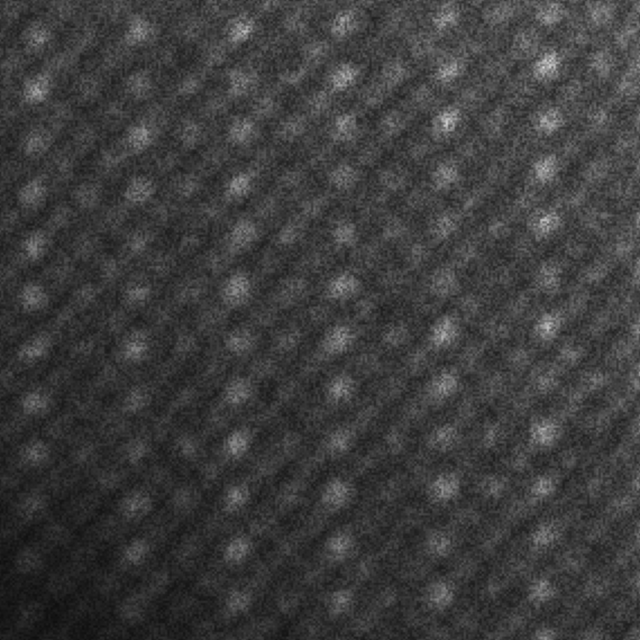
Write a WebGL 2 fragment shader that draws this pattern.

```glsl
#version 300 es
precision highp float;

// Grainy grey micrograph of a crystal: a slightly skewed lattice of soft spots.
// Every second column is bright, the others and the cell centres are dim.
// Gaussians are summed over nearby sites, then shaded by a slope of light and grain.

uniform vec2 u_resolution;
out vec4 fragColor;

const vec2 COLUMN_STEP = vec2(0.0801, 0.0036);  // one dim or bright column across
const vec2 ROW_STEP = vec2(0.0009, 0.0818);     // one row up
const vec2 ANCHOR = vec2(0.375, 0.6297);        // centre of one bright spot
const float BASE_GREY = 0.178;
const float BRIGHT_SPOT = 0.26;
const float DIM_SPOT = 0.125;
const float CENTRE_SPOT = 0.105;

float hash(vec2 p) {
    vec3 q = fract(vec3(p.xyx) * 0.1031);
    q += dot(q, q.yzx + 33.33);
    return fract((q.x + q.y) * q.z);
}

float valueNoise(vec2 p) {
    vec2 cell = floor(p);
    vec2 f = fract(p);
    f = f * f * (3.0 - 2.0 * f);
    float low = mix(hash(cell), hash(cell + vec2(1.0, 0.0)), f.x);
    float high = mix(hash(cell + vec2(0.0, 1.0)), hash(cell + vec2(1.0)), f.x);
    return mix(low, high, f.y);
}

// Coordinates along and across the rising diagonal
vec2 toDiagonal(vec2 p) {
    return vec2(p.x + p.y, p.y - p.x) * 0.7071;
}

// Soft blob, a little longer along the rising diagonal
float spot(vec2 offset, vec2 radii) {
    vec2 d = toDiagonal(offset) / radii;
    return exp(-0.5 * dot(d, d));
}

// One lattice site with its own small shift and strength
float siteGlow(vec2 p, vec2 site, mat2 lattice, float strength) {
    vec2 shift = vec2(hash(site + 71.0), hash(site + 137.0)) - 0.5;
    float variation = mix(0.72, 1.28, hash(site + 203.0));
    vec2 centre = ANCHOR + lattice * site + shift * 0.006;
    return strength * variation * spot(p - centre, vec2(0.0175, 0.0140));
}

// Sum of the spots around a point
float latticeGlow(vec2 p) {
    mat2 lattice = mat2(COLUMN_STEP, ROW_STEP);
    vec2 nearest = floor(inverse(lattice) * (p - ANCHOR) + 0.5);
    float glow = 0.0;
    for (int y = -1; y <= 1; y++) {
        for (int x = -1; x <= 1; x++) {
            vec2 site = nearest + vec2(x, y);
            float strength = mix(BRIGHT_SPOT, DIM_SPOT, mod(site.x, 2.0));
            glow += siteGlow(p, site, lattice, strength);
            glow += siteGlow(p, site + 0.5, lattice, CENTRE_SPOT);
        }
    }
    return glow;
}

// Light rising to the upper right, with a dark lower left corner
float illumination(vec2 p) {
    float slope = 0.54 + 0.44 * p.x + 0.43 * p.y;
    return slope * mix(0.7, 1.0, smoothstep(0.0, 0.4, length(p)));
}

// Fine grain over broader streaks along the diagonal
float grain(vec2 p) {
    float fine = valueNoise(p * 285.0) - 0.5;
    float medium = valueNoise(p * 125.0 + 19.0) - 0.5;
    float streak = valueNoise(toDiagonal(p) * vec2(28.0, 62.0) + 90.0) - 0.5;
    return 1.0 + 0.62 * fine + 0.28 * medium + 0.22 * streak;
}

void main() {
    vec2 p = gl_FragCoord.xy / u_resolution;
    float grey = (BASE_GREY + latticeGlow(p)) * illumination(p) * grain(p);
    fragColor = vec4(vec3(clamp(grey, 0.0, 1.0)), 1.0);
}
```
